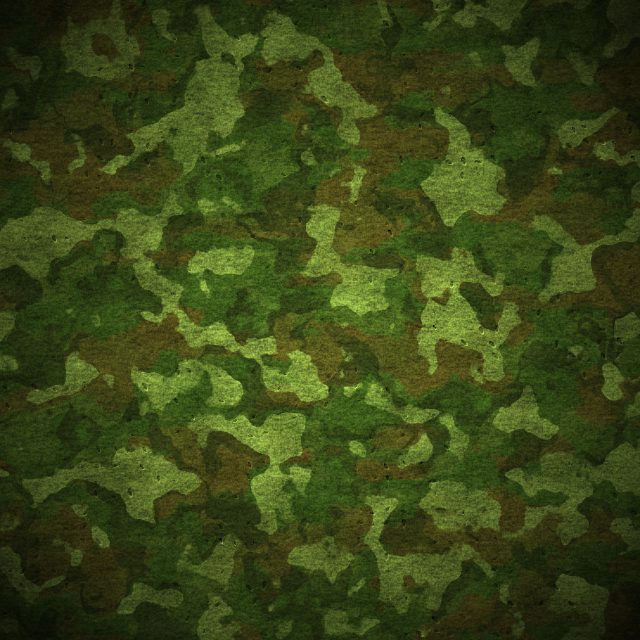
Give the GLSL for this pattern, as a three.js fragment shader.

```glsl
// Weathered woodland camouflage on rough, pitted plaster with a dark vignette.
varying vec2 vUv;

#define BLOTCH_SCALE vec2(10.5, 13.5)
#define BROWN_SCALE vec2(4.5, 10.0)
#define EDGE 0.035
#define LIGHT_LEVEL 0.15
#define BROWN_LEVEL 0.05
#define DARK_LEVEL 0.21
#define GRAIN 0.36
#define RELIEF 0.6
#define PIT_CELLS 42.0
#define VIGNETTE 2.6

const vec3 GREEN = vec3(0.235, 0.350, 0.100);
const vec3 MOSS  = vec3(0.310, 0.400, 0.125);
const vec3 BROWN = vec3(0.350, 0.320, 0.105);
const vec3 DARK  = vec3(0.180, 0.230, 0.080);
const vec3 LIGHT = vec3(0.500, 0.610, 0.230);

float hash(vec2 p) {
  vec3 q = fract(vec3(p.xyx) * 0.1031);
  q += dot(q, q.yzx + 33.33);
  return fract((q.x + q.y) * q.z);
}

float corner(vec2 cell, vec2 offset) {
  float angle = 6.2832 * hash(cell);
  return dot(vec2(cos(angle), sin(angle)), offset);
}

// Gradient noise, centred on zero.
float noise(vec2 p) {
  vec2 i = floor(p), f = p - i;
  vec2 u = f * f * f * (f * (f * 6.0 - 15.0) + 10.0);
  vec2 e = vec2(1.0, 0.0);
  return mix(mix(corner(i, f), corner(i + e, f - e), u.x),
             mix(corner(i + e.yx, f - e.yx), corner(i + 1.0, f - 1.0), u.x), u.y);
}

float fbm(vec2 p) {
  float sum = 0.0, amp = 0.5;
  for (int k = 0; k < 5; k++) {
    sum += amp * noise(p);
    p = p * 2.03 + 17.3;
    amp *= 0.65;
  }
  return sum;
}

vec2 warp(vec2 p) {
  return vec2(noise(p), noise(p + 41.7));
}

float cover(float field, float level) {
  return smoothstep(level - EDGE, level + EDGE, field);
}

// Stacked camouflage inks, from the ground colour up, each worn unevenly.
vec3 camouflage(vec2 p) {
  vec2 bend = warp(p * 14.0 + 5.0);
  vec2 ripple = warp(p * 36.0 + 60.0);
  float fade = smoothstep(-0.35, 0.35, noise(p * vec2(9.0, 13.0) + 400.0));
  float scuff = 0.06 * noise(p * 130.0 + 90.0);

  float moss = noise(p * vec2(11.0, 19.0) + bend + 80.0);
  float brown = noise(p * BROWN_SCALE + 0.5 * bend + 0.15 * ripple + 20.0)
              + 0.4 * noise(p * vec2(13.0, 26.0) + 33.0);
  vec2 d = p * vec2(14.0, 15.0) + 0.9 * bend + 0.35 * ripple + 120.0;
  float twigs = 0.19 - 1.7 * abs(noise(d * 0.7 + 9.0)) + 0.6 * noise(p * 8.0 + 70.0);
  float dark = max(noise(d) + 0.3 * noise(d * 2.3), twigs);
  float light = noise(p * BLOTCH_SCALE + 0.9 * bend + 0.25 * ripple + 150.0)
              + 0.35 * noise(p * 26.0 + 0.5 * ripple + 190.0);

  vec3 ink = mix(GREEN, MOSS, 0.7 * cover(moss + scuff, 0.1));
  ink = mix(ink, BROWN, mix(0.6, 0.95, fade) * cover(brown + scuff, BROWN_LEVEL));
  ink = mix(ink, DARK, mix(0.85, 0.5, fade) * cover(dark + scuff, DARK_LEVEL));
  return mix(ink, LIGHT, mix(0.62, 1.0, fade) * cover(light + scuff, LIGHT_LEVEL));
}

// Small tilted hollows: shaded on the upper side, lit on the lower rim.
float pits(vec2 p) {
  vec2 g = p * PIT_CELLS, cell = floor(g);
  float pick = hash(cell + 7.0);
  vec2 jitter = 0.3 + 0.4 * vec2(hash(cell + 211.0), hash(cell + 307.0));
  vec2 q = g - cell - jitter;
  float a = 3.1416 * hash(cell + 401.0);
  vec2 r = vec2(dot(q, vec2(cos(a), sin(a))), dot(q, vec2(-sin(a), cos(a))));
  float size = mix(0.08, 0.22, hash(cell + 503.0));
  float dist = length(r * vec2(0.8, 1.6)) / size;
  float hollow = 1.0 - smoothstep(0.35, 1.0, dist);
  float rim = smoothstep(0.5, 0.9, dist) * (1.0 - smoothstep(0.9, 1.4, dist));
  float facing = dot(q, vec2(0.5, -0.85)) / size;
  return step(pick, 0.45) * (0.8 * rim * facing - 0.5 * hollow);
}

// Brightness of the plaster surface around 1.
float plaster(vec2 p) {
  vec2 lightShift = vec2(-0.0014, 0.0024);
  vec2 s = vec2(26.0, 42.0);
  float relief = fbm(p * s) - fbm((p + lightShift) * s);
  float grain = 0.8 * noise(p * vec2(150.0, 240.0)) + 0.9 * noise(p * 370.0 + 50.0)
              + 0.5 * noise(p * vec2(60.0, 150.0) + 500.0);
  float mottle = fbm(p * vec2(14.0, 24.0) + 250.0);
  float wear = smoothstep(-0.25, 0.2, noise(p * 7.0 + 300.0));
  return 1.0 + GRAIN * grain + RELIEF * relief + 0.42 * mottle
       + 0.75 * mix(0.25, 1.0, wear) * pits(p);
}

void main() {
  vec2 fromCentre = vUv - 0.5;
  float r2 = dot(fromCentre, fromCentre);
  float shade = 1.08 * exp(-VIGNETTE * r2) * (1.0 - 0.4 * smoothstep(0.22, 0.52, r2));
  vec3 color = camouflage(vUv) * plaster(vUv) * shade;
  gl_FragColor = vec4(clamp(color, 0.0, 1.0), 1.0);
}
```
